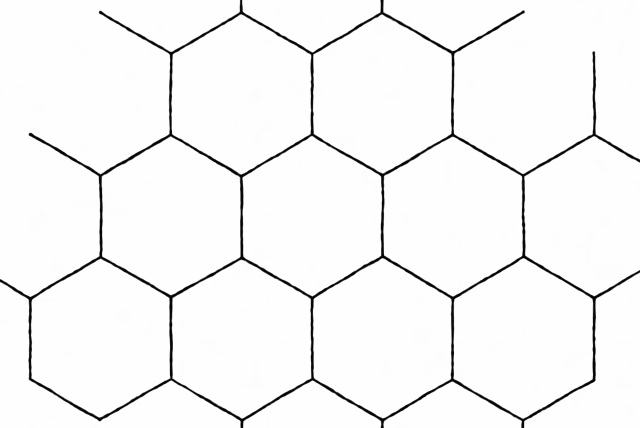
This pattern is drawn by a WebGL 1 fragment shader. Its source:

```glsl
precision highp float;

uniform vec2 u_resolution;

// Lengths are fractions of the canvas height.
#define ORIGIN vec2(0.0702, 0.9229)
#define PITCH vec2(0.1647, 0.2856)
#define ZIGZAG 0.0477
#define HALF_LINE 0.0029
#define JITTER 0.0014
#define WOBBLE 0.0024
#define ROUGHNESS 0.0016
#define POOLING 0.0005
#define INK vec3(0.025)
#define PAPER vec3(0.998)
#define OPEN 99.0

float hash(vec2 p) {
    vec3 q = fract(vec3(p.xyx) * 0.1031);
    q += dot(q, q.yzx + 33.33);
    return fract((q.x + q.y) * q.z);
}

float valueNoise(vec2 p) {
    vec2 cell = floor(p);
    vec2 f = fract(p);
    f = f * f * (3.0 - 2.0 * f);
    float low = mix(hash(cell), hash(cell + vec2(1.0, 0.0)), f.x);
    float high = mix(hash(cell + vec2(0.0, 1.0)), hash(cell + 1.0), f.x);
    return mix(low, high, f.y);
}

// +1 at the lower corners of a zigzag row, -1 at the upper ones.
float cornerSide(vec2 node) {
    return 1.0 - 2.0 * mod(node.x + node.y, 2.0);
}

// Corner position with a little hand-drawn displacement.
vec2 corner(vec2 node) {
    vec2 pos = ORIGIN + vec2(node.x, -node.y) * PITCH;
    pos.y -= ZIGZAG * cornerSide(node);
    vec2 shift = vec2(hash(node + 17.0), hash(node + 43.0)) - 0.5;
    return pos + JITTER * 2.0 * shift;
}

// Distance to a stroke whose ink pools slightly at both ends.
float strokeDistance(vec2 p, vec2 a, vec2 b) {
    vec2 along = b - a;
    float t = clamp(dot(p - a, along) / dot(along, along), 0.0, 1.0);
    float pool = smoothstep(0.93, 1.0, abs(2.0 * t - 1.0));
    return length(p - a - along * t) - POOLING * pool;
}

// First and last corner column drawn in each zigzag row.
vec2 zigzagSpan(float row) {
    if (row < 0.5) return vec2(1.0, 7.0);
    if (row < 1.5) return vec2(0.0, OPEN);
    if (row < 2.5) return vec2(-OPEN, OPEN);
    return vec2(0.0, 8.0);
}

// First and last column of the upright edges below each row.
vec2 uprightSpan(float row) {
    if (row < -0.5) return vec2(3.0, 5.0);
    if (row < 0.5) return vec2(2.0, OPEN);
    if (row < 2.5) return vec2(-OPEN, OPEN);
    return vec2(3.0, 7.0);
}

// Nearest edge of the unfinished honeycomb.
float honeycomb(vec2 p) {
    vec2 base = floor((p - ORIGIN) * vec2(1.0, -1.0) / PITCH);
    float d = 1.0;
    for (int j = -1; j <= 1; j++) {
        for (int i = -1; i <= 1; i++) {
            vec2 node = base + vec2(float(i), float(j));
            vec2 start = corner(node);

            vec2 span = zigzagSpan(node.y);
            if (node.x >= span.x && node.x + 1.0 <= span.y) {
                d = min(d, strokeDistance(p, start, corner(node + vec2(1.0, 0.0))));
            }
            span = uprightSpan(node.y);
            if (cornerSide(node) > 0.0 && node.x >= span.x && node.x <= span.y) {
                d = min(d, strokeDistance(p, start, corner(node + vec2(0.0, 1.0))));
            }
        }
    }
    return d;
}

void main() {
    vec2 p = gl_FragCoord.xy / u_resolution.y;
    float softness = 0.8 / u_resolution.y;

    // Unsteady hand: slow drift of the pen.
    vec2 drift = vec2(valueNoise(p * 26.0), valueNoise(p * 26.0 + 71.0)) - 0.5;
    float d = honeycomb(p + WOBBLE * drift);

    // Uneven ink edge.
    d += ROUGHNESS * (valueNoise(p * 120.0 + 9.0) - 0.5);
    float ink = 1.0 - smoothstep(-softness, softness, d - HALF_LINE);

    // Faint paper mottling.
    vec3 paper = PAPER - 0.008 * smoothstep(0.7, 1.0, valueNoise(p * 40.0 + 5.0));
    gl_FragColor = vec4(mix(paper, INK, ink), 1.0);
}
```
